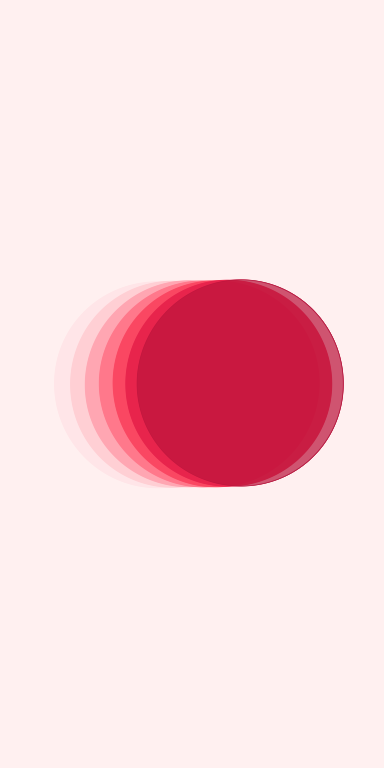
A Shadertoy shader for this background:

```glsl
const int LAYERS = 7;
const float RADIUS = 0.2695;
const float FIRST_X = -0.0898;
const float STEP_X = 0.0422;
const float STEP_SHRINK = 0.00104;
const float FIRST_Y = -0.0013;
const float RISE = 0.0006;
const float WOBBLE = 0.0007;
const float STROKE_WIDTH = 0.0022;

const vec3 PAPER = vec3(1.0, 0.943, 0.941);
const vec3 VEIL = vec3(0.81, 0.33, 0.44);
const vec3 INK = vec3(0.70, 0.07, 0.23);
const vec3 TINTS[LAYERS] = vec3[LAYERS](
    vec3(1.0, 0.897, 0.908),
    vec3(1.0, 0.81, 0.83),
    vec3(1.0, 0.65, 0.70),
    vec3(1.0, 0.47, 0.545),
    vec3(0.98, 0.28, 0.385),
    vec3(0.91, 0.14, 0.30),
    vec3(0.79, 0.095, 0.25));

// Signed distance to one disc of the trail, with a slightly uneven rim
float discDistance(vec2 p, int layer) {
    float i = float(layer);
    vec2 center = vec2(FIRST_X + STEP_X * i - STEP_SHRINK * i * i,
                       FIRST_Y + RISE * i);
    vec2 q = p - center;
    float angle = atan(q.y, q.x);
    return length(q) - RADIUS - WOBBLE * sin(3.0 * angle + 1.7 * i);
}

float coverage(float d, float pixel) {
    return 1.0 - smoothstep(-0.6 * pixel, 0.6 * pixel, d);
}

void mainImage(out vec4 fragColor, in vec2 fragCoord) {
    float scale = min(iResolution.x, 0.5 * iResolution.y);
    vec2 p = (fragCoord - 0.5 * iResolution.xy) / scale;
    float pixel = 1.0 / scale;
    vec3 color = PAPER;

    // Trail of discs, deepening toward the right
    for (int i = 0; i < LAYERS; i++) {
        color = mix(color, TINTS[i], coverage(discDistance(p, i), pixel));
    }

    // Translucent crescent where the front disc leaves the trail
    float front = discDistance(p, LAYERS - 1);
    float second = discDistance(p, LAYERS - 2);
    float third = discDistance(p, LAYERS - 3);
    float inFront = coverage(front, pixel);
    color = mix(color, VEIL, inFront * (1.0 - coverage(second, pixel)));
    color += inFront * coverage(second, pixel)
           * (1.0 - coverage(third, pixel)) * vec3(0.0, 0.018, 0.012);

    // Thin rim, strongest on the right
    float rim = coverage(abs(front + 0.5 * STROKE_WIDTH) - 0.5 * STROKE_WIDTH, pixel);
    float rimStrength = mix(0.25, 0.85, smoothstep(0.0, 0.25, p.x));
    color = mix(color, INK, rim * rimStrength);

    fragColor = vec4(color, 1.0);
}
```
